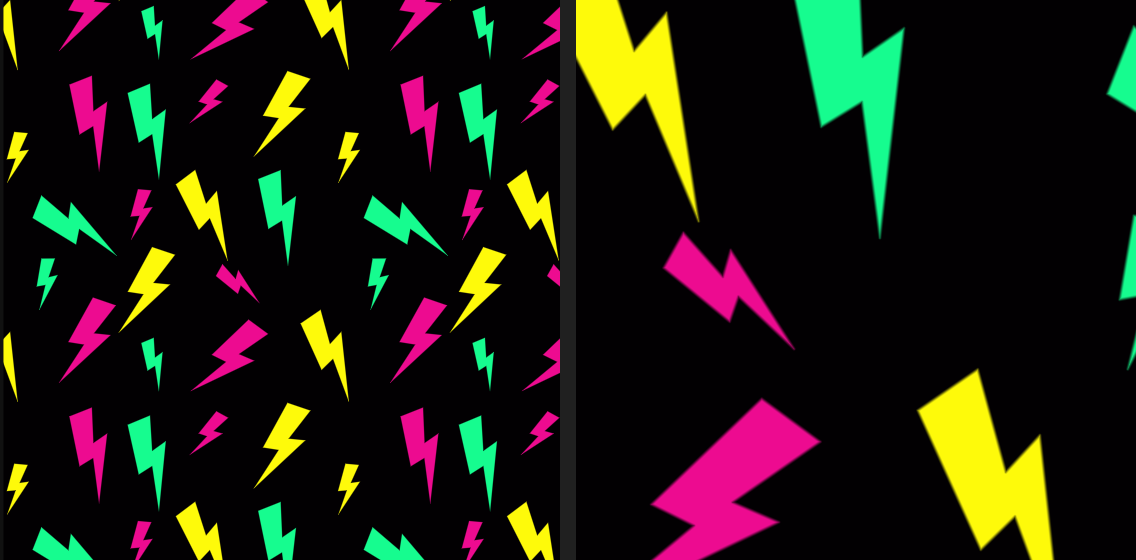
Left: the whole. Right: its middle third, enlarged.
Give the GLSL for this pattern, as a WebGL 1 fragment shader.

```glsl
precision highp float;

uniform vec2 u_resolution;

const vec2 TILE = vec2(0.5914, 0.5925);   // repeat size, canvas units
const float LARGE = 0.167;                // bolt lengths
const float SMALL = 0.093;
const float SOFTNESS = 0.0014;            // half width of the blurred outline
const float MARGIN = 0.0062;              // strip along the left side
const vec3 BLACK = vec3(0.008, 0.0, 0.008);
const vec3 MARGIN_GREY = vec3(0.065);
const vec3 PINK = vec3(0.93, 0.045, 0.565);
const vec3 GREEN = vec3(0.085, 0.99, 0.56);
const vec3 YELLOW = vec3(0.995, 0.98, 0.04);

const int CORNERS = 7;

// Signed distance to an upright bolt of unit length centred on the origin
float unitBolt(vec2 p) {
  vec2 corner[CORNERS];
  corner[0] = vec2(0.0, -0.5);
  corner[1] = vec2(0.235, 0.215);
  corner[2] = vec2(0.07, 0.145);
  corner[3] = vec2(0.13, 0.52);
  corner[4] = vec2(-0.125, 0.475);
  corner[5] = vec2(-0.125, -0.07);
  corner[6] = vec2(0.035, -0.012);

  vec2 previous = corner[CORNERS - 1];
  float nearest = 1e5;
  float side = 1.0;
  for (int i = 0; i < CORNERS; i++) {
    vec2 current = corner[i];
    vec2 edge = previous - current;
    vec2 w = p - current;
    vec2 gap = w - edge * clamp(dot(w, edge) / dot(edge, edge), 0.0, 1.0);
    nearest = min(nearest, dot(gap, gap));

    // Flip the sign at each crossing of a horizontal ray
    bool above = p.y >= current.y;
    bool below = p.y < previous.y;
    bool left = edge.x * w.y > edge.y * w.x;
    if ((above && below && left) || (!above && !below && !left)) side = -side;
    previous = current;
  }
  return side * sqrt(nearest);
}

// Bolt repeated on the tile lattice; lean is clockwise from vertical, in radians
float bolt(vec2 p, float x, float y, float lean, float size) {
  vec2 q = mod(p - vec2(x, y) + 0.5 * TILE, TILE) - 0.5 * TILE;
  float c = cos(lean);
  float s = sin(lean);
  q = vec2(c * q.x - s * q.y, s * q.x + c * q.y);
  return size * unitBolt(q / size);
}

float pinkBolts(vec2 p) {
  float d = bolt(p, 0.1602, 0.7754, -0.202, LARGE);
  d = min(d, bolt(p, 0.1458, 0.3893, 0.506, LARGE));
  d = min(d, bolt(p, 0.4010, 0.3594, 0.808, LARGE));
  d = min(d, bolt(p, 0.3678, 0.8164, 0.677, SMALL));
  d = min(d, bolt(p, 0.2461, 0.6165, 0.262, SMALL));
  return min(d, bolt(p, 0.4271, 0.4883, -0.887, SMALL));
}

float greenBolts(vec2 p) {
  float d = bolt(p, 0.2656, 0.7611, -0.220, LARGE);
  d = min(d, bolt(p, 0.1367, 0.5872, -1.022, LARGE));
  d = min(d, bolt(p, 0.4974, 0.6068, -0.203, LARGE));
  d = min(d, bolt(p, 0.0781, 0.4928, 0.167, SMALL));
  return min(d, bolt(p, 0.2734, 0.3470, -0.222, SMALL));
}

float yellowBolts(vec2 p) {
  float d = bolt(p, 0.5885, 0.3587, -0.425, LARGE);
  d = min(d, bolt(p, 0.4935, 0.7936, 0.502, LARGE));
  d = min(d, bolt(p, 0.3685, 0.6094, -0.470, LARGE));
  d = min(d, bolt(p, 0.2520, 0.4792, 0.499, LARGE));
  return min(d, bolt(p, 0.6165, 0.7188, 0.265, SMALL));
}

void main() {
  vec2 p = gl_FragCoord.xy / u_resolution;
  float pixel = 1.0 / min(u_resolution.x, u_resolution.y);
  float blur = max(SOFTNESS, 0.7 * pixel);

  // Coloured bolts over black
  vec3 color = BLACK;
  color = mix(color, PINK, 1.0 - smoothstep(-blur, blur, pinkBolts(p)));
  color = mix(color, GREEN, 1.0 - smoothstep(-blur, blur, greenBolts(p)));
  color = mix(color, YELLOW, 1.0 - smoothstep(-blur, blur, yellowBolts(p)));

  // Plain strip at the left side
  float strip = 1.0 - smoothstep(-0.5 * pixel, 0.5 * pixel, p.x - MARGIN);
  color = mix(color, MARGIN_GREY, strip);

  gl_FragColor = vec4(color, 1.0);
}
```
